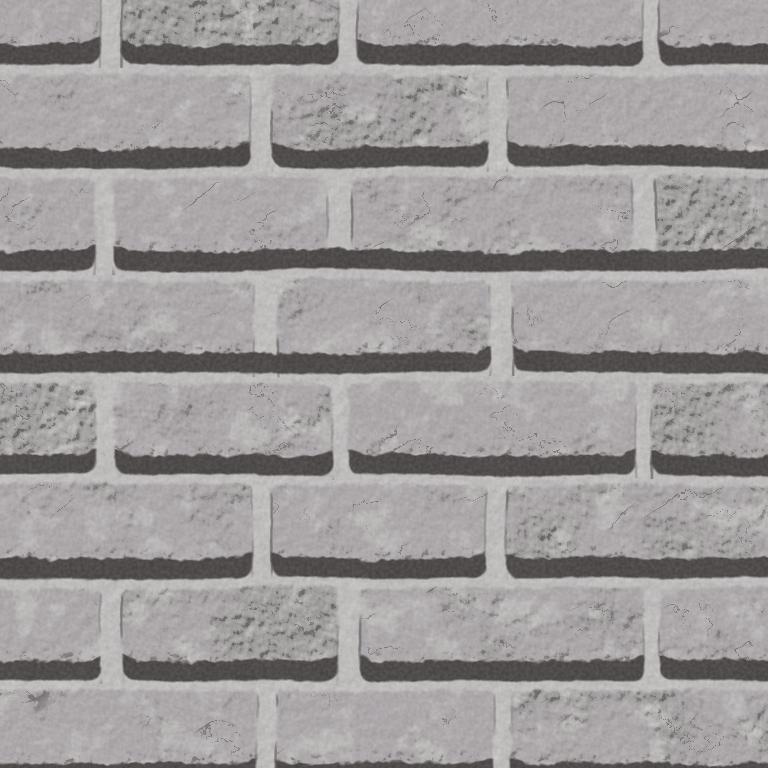
A Shadertoy shader for this texture:

```glsl
// Pale grey painted brick wall: alternating short and long bricks with ragged dark shadows beneath.

float hash(vec2 p) {
    vec3 q = fract(p.xyx * vec3(0.1031, 0.1030, 0.0973));
    q += dot(q, q.yzx + 33.33);
    return fract((q.x + q.y) * q.z);
}

vec2 gradient(vec2 cell) {
    float angle = 6.2832 * hash(cell);
    return vec2(cos(angle), sin(angle));
}

// Gradient noise, roughly -0.7 to 0.7
float noise(vec2 p) {
    vec2 i = floor(p), f = p - i;
    vec2 s = f * f * f * (f * (f * 6.0 - 15.0) + 10.0);
    vec2 e = vec2(1.0, 0.0);
    float low = mix(dot(gradient(i), f), dot(gradient(i + e), f - e), s.x);
    float high = mix(dot(gradient(i + e.yx), f - e.yx), dot(gradient(i + 1.0), f - 1.0), s.x);
    return mix(low, high, s.y);
}

float fbm(vec2 p) {
    float sum = 0.0, amp = 0.7;
    for (int k = 0; k < 4; k++) {
        sum += amp * noise(p);
        p = mat2(1.6, 1.2, -1.2, 1.6) * p + 7.3;
        amp *= 0.55;
    }
    return sum;
}

// Rounded corner distance from signed distances to two sides
float roundedBox(vec2 sides, float radius) {
    vec2 q = sides + radius;
    return length(max(q, 0.0)) + min(max(q.x, q.y), 0.0) - radius;
}

void mainImage(out vec4 fragColor, in vec2 fragCoord) {
    vec2 p = fragCoord / iResolution.y;
    float soft = 0.0012 + 0.7 / iResolution.y;

    // Slightly wavering courses, measured downward from the top
    vec2 w = p + 0.005 * vec2(noise(p * 8.0 + 3.0), noise(p * 7.0 + 19.0));
    float course = (1.0434 - w.y) / 0.1336;
    float row = floor(course);
    float y = fract(course) * 0.1336;

    // Short and long bricks alternate; every other course is shifted
    float x = w.x - 0.1406 - 0.2 * mod(row, 2.0) + 0.014 * (hash(vec2(row, 5.0)) - 0.5);
    float pair = floor(x / 0.703);
    x -= pair * 0.703;
    float isLong = step(0.307, x);
    float width = mix(0.307, 0.396, isLong);
    float across = x - 0.307 * isLong - 0.5 * width;
    vec2 id = vec2(pair * 2.0 + isLong, row) + 40.0;
    float brick = hash(id);

    // Joint width varies, and a few shadows run on across the joint
    float joint = hash(id + vec2(step(0.0, across), 71.0));
    float side = abs(across) - 0.5 * width + mix(0.010, 0.016, joint);
    float shadowSide = side - 0.04 * step(0.93, joint);

    // Brick face and its ragged cast shadow
    float ragged = fbm(p * 48.0);
    float face = roundedBox(vec2(side, abs(y - 0.055) - 0.048), 0.008) + 0.005 * ragged;
    float body = roundedBox(vec2(shadowSide, abs(y - 0.064) - 0.064), 0.016) + 0.0025 * ragged;
    float ledge = 0.102 + 0.007 * fbm(p * 22.0 + 9.0) + 0.003 * noise(p * 110.0);
    ledge -= 0.007 * smoothstep(-0.022, 0.0, shadowSide);
    float shadow = smoothstep(soft, -soft, max(body, ledge - y));
    float faceMask = smoothstep(0.003, -0.004, face);

    // Surface noise: cloudy paint, embossed relief and fine grain
    float cloud = fbm(p * 11.0 + brick * 30.0);
    float relief = fbm(p * 62.0) - fbm(p * 62.0 + vec2(-0.18, 0.3));
    float grain = noise(p * 190.0) + 0.6 * noise(p * 290.0 + 5.0);
    float rough = smoothstep(-0.15, 0.55, cloud + 0.9 * (brick - 0.45));

    // Mortar and face colours, with chalky worn patches
    vec3 mortar = vec3(0.745, 0.738, 0.735) + 0.03 * cloud;
    vec3 paint = mix(vec3(0.675, 0.655, 0.665), vec3(0.625, 0.615, 0.612), rough);
    float chalk = smoothstep(0.05, 0.4, fbm(p * 17.0 + 50.0) + 0.25 * ragged);
    paint = mix(paint, vec3(0.745, 0.738, 0.733), 0.75 * chalk);
    vec3 color = mix(mortar, paint, faceMask);
    color += relief * mix(0.05, 0.17, rough * faceMask) + 0.035 * grain;

    // Pits on rough bricks and broken crumbs along the lower lip
    float lip = smoothstep(0.014, 0.0, abs(y - ledge + 0.004)) * faceMask;
    float pits = smoothstep(0.16, 0.42, -relief) * max(rough * faceMask, 0.8 * lip);
    color = mix(color, vec3(0.36, 0.345, 0.34), 0.7 * pits);

    // Short wandering cracks
    float vein = abs(noise(p * vec2(15.0, 24.0) + 0.5 * ragged + brick * 20.0));
    float crack = smoothstep(0.022, 0.004, vein) * smoothstep(0.12, 0.35, noise(p * 13.0 + 80.0));
    color = mix(color, vec3(0.38, 0.365, 0.36), 0.65 * crack * faceMask);

    // Broken dark lines where the face meets the upright joints
    float seam = smoothstep(0.0028, 0.0005, abs(side + 0.002 * ragged));
    seam *= smoothstep(0.0, 0.25, noise(p * vec2(9.0, 16.0) + 33.0) + 0.2 * ragged + 0.1);
    seam *= smoothstep(0.008, 0.018, y) * mix(0.65, 0.35, step(0.0, across));
    color = mix(color, vec3(0.38, 0.365, 0.36), seam);

    vec3 shade = vec3(0.315, 0.297, 0.295) + 0.05 * grain + 0.02 * cloud;
    fragColor = vec4(mix(color, shade, shadow), 1.0);
}
```
